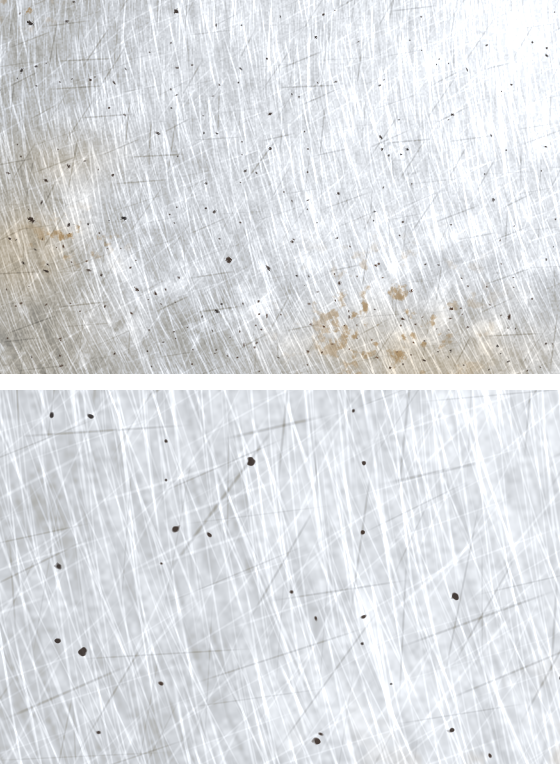
Top: the whole. Bottom: its middle third, enlarged.
A Shadertoy shader for this texture:

```glsl
// Worn, brushed pale metal sheet with scratches, tan stains, rust and dark pits.

float hash(vec2 p) {
    vec3 q = fract(p.xyx * 0.1031);
    q += dot(q, q.yzx + 33.33);
    return fract((q.x + q.y) * q.z);
}

float noise(vec2 p) {
    vec2 i = floor(p), f = fract(p);
    f = f * f * (3.0 - 2.0 * f);
    vec2 e = vec2(0.0, 1.0);
    return mix(mix(hash(i), hash(i + e.yx), f.x),
               mix(hash(i + e.xy), hash(i + e.yy), f.x), f.y);
}

float fbm(vec2 p) {
    float sum = 0.0, amp = 0.53;
    for (int i = 0; i < 4; i++) {
        sum += amp * noise(p);
        p = mat2(1.6, 1.2, -1.2, 1.6) * p + 7.3;
        amp *= 0.5;
    }
    return sum;
}

float blob(vec2 p, vec2 center, vec2 radius) {
    vec2 d = (p - center) / radius;
    return exp(-dot(d, d));
}

vec2 rotate(vec2 p, float a) {
    float c = cos(a), s = sin(a);
    return vec2(c * p.x - s * p.y, s * p.x + c * p.y);
}

// One tapered hairline per staggered cell, running along the rotated y axis
float scratches(vec2 p, float angle, vec2 cell, float seed, float px) {
    vec2 g = (rotate(p, angle) + seed) / cell;
    g.y += 7.0 * hash(vec2(floor(g.x), seed));
    vec2 id = floor(g) + seed * 17.0, f = fract(g);
    float a = hash(id), b = hash(id + 31.7), c = hash(id + 67.1);
    float center = mix(0.25, 0.75, a) + 0.4 * (b - 0.5) * (f.y - 0.5);
    float width = mix(0.0005, 0.0016, c * c * c);
    float d = abs(f.x - center) * cell.x;
    float line = (1.0 - smoothstep(0.0, width + px, d)) * min(1.0, 2.0 * width / px);
    float taper = smoothstep(0.0, 0.25, f.y) * (1.0 - smoothstep(0.35 + 0.4 * b, 0.6 + 0.4 * b, f.y));
    return line * taper * (0.3 + 0.7 * c);
}

// Irregular pits, one candidate per cell
float pits(vec2 p, float cell, float chance, float radius, float px) {
    vec2 id = floor(p / cell), f = fract(p / cell);
    float a = hash(id + 3.1), b = hash(id + 47.9), c = hash(id + 91.3);
    vec2 d = rotate((f - mix(vec2(0.2), vec2(0.8), vec2(a, b))) * cell, 6.3 * c);
    d.x *= mix(0.5, 1.0, b);
    float r = radius * mix(0.35, 1.0, a * a);
    float edge = length(d) + r * (noise(p * 300.0) - 0.5);
    return step(hash(id + 13.7), chance) * (1.0 - smoothstep(r - px, r + px, edge));
}

void mainImage(out vec4 fragColor, in vec2 fragCoord) {
    vec2 p = fragCoord / iResolution.y;
    float px = 1.0 / iResolution.y;
    float cloud = fbm(p * 3.0 + 4.0), mottle = fbm(p * 13.0 + 20.0), grit = fbm(p * 45.0);

    // Broad light and shade
    float light = 0.715 + 0.155 * smoothstep(0.0, 0.85, p.x + 0.7 * (cloud - 0.5));
    light -= 0.10 * (1.0 - smoothstep(0.0, 0.42, p.y + 0.3 * (mottle - 0.5)));
    light += 0.14 * blob(p, vec2(1.5, 0.92), vec2(0.3, 0.35));
    light += 0.03 * blob(p, vec2(1.1, 0.6), vec2(0.5, 0.35));
    light += 0.12 * blob(p, vec2(0.21, 0.44), vec2(0.07, 0.08)) * smoothstep(0.3, 0.6, mottle);
    light += 0.12 * (mottle - 0.5) + 0.09 * (grit - 0.5);

    // Pale worn flakes and grey smudged cracks
    float low = 1.0 - smoothstep(0.15, 0.6, p.y);
    light += 0.10 * low * smoothstep(0.55, 0.72, fbm(p * 17.0 + 51.0));
    float ridge = 1.0 - smoothstep(0.0, 0.025, abs(fbm(p * 5.0 + 80.0) - 0.5));
    light -= 0.11 * ridge * smoothstep(0.52, 0.7, fbm(p * 9.0 + 33.0)) * smoothstep(0.35, 0.65, grit);

    // Brushed grain, steep at the top and leaning further below
    vec2 brushed = vec2(p.x + 0.55 * p.y - 0.22 * p.y * p.y, p.y);
    light += 0.085 * (noise(brushed * vec2(230.0, 14.0)) - 0.5);
    light += 0.05 * (noise(brushed * vec2(90.0, 6.0)) - 0.5);
    light += 0.085 * (noise(p * 210.0) - 0.5);

    // Bright strokes with the grain, then cross strokes and dark hairlines
    float bright = 0.0, crossing = 0.0, dark = 0.0;
    for (int i = 0; i < 14; i++) {
        float k = float(i), h = hash(vec2(k, 5.0));
        vec2 cell = vec2(mix(0.018, 0.06, h), mix(0.12, 0.45, hash(vec2(k, 9.0))));
        bright += scratches(brushed, 0.4 * (hash(vec2(k, 2.0)) - 0.5), cell, k + 1.3, px);
    }
    for (int i = 0; i < 5; i++) {
        float k = float(i);
        crossing += scratches(p, 0.45 + 0.2 * k, vec2(0.04, 0.2), k + 21.7, px);
        dark += scratches(p, 2.3 * hash(vec2(k, 41.0)) - 0.6, vec2(0.09, 0.18), k + 35.1, px);
    }
    light += 0.12 * min(bright, 1.5) + 0.07 * crossing - 0.13 * dark;

    // Warm stains and cool metal tint
    float stain = blob(p, vec2(0.04, 0.35), vec2(0.16, 0.13))
                + blob(p, vec2(1.13, 0.02), vec2(0.32, 0.14))
                + 0.5 * blob(p, vec2(0.16, 0.57), vec2(0.16, 0.08))
                + 0.4 * blob(p, vec2(0.1, 0.06), vec2(0.25, 0.2));
    stain = clamp(stain * (0.45 + 1.1 * mottle), 0.0, 1.0);
    light -= 0.045 * stain;
    vec3 warmGrey = vec3(1.0, 1.0, 0.98), coolSilver = vec3(0.982, 1.0, 1.024);
    vec3 color = light * mix(warmGrey, coolSilver, smoothstep(0.65, 0.82, light));
    color *= mix(vec3(1.0), vec3(1.03, 0.975, 0.89), stain);

    // Rust bloom and speckle
    float rustZone = blob(p, vec2(1.04, 0.13), vec2(0.2, 0.16))
                   + blob(p, vec2(0.2, 0.36), vec2(0.1, 0.06))
                   + blob(p, vec2(0.07, 0.98), vec2(0.06, 0.05));
    float rust = smoothstep(0.58, 0.78, fbm(p * 38.0 + 11.0) + 0.12 * (mottle - 0.5)) * min(rustZone, 1.0);
    color = mix(color, vec3(0.58, 0.43, 0.23), 0.75 * rust);

    // Dark pits, denser around the rust
    float crowd = min(rustZone + 0.3 * low, 1.0);
    float pit = pits(p, 0.035, 0.08 + 0.3 * crowd, 0.0024, px);
    pit = max(pit, pits(p + 3.7, 0.06, 0.16 + 0.25 * crowd, 0.0036, px));
    pit = max(pit, pits(p + 8.2, 0.13, 0.22, 0.0058, px));
    vec3 pitColor = mix(vec3(0.12, 0.11, 0.11), vec3(0.34, 0.2, 0.11), noise(p * 12.0) * (0.4 + 0.6 * crowd));
    color = mix(color, pitColor, 0.85 * pit);

    fragColor = vec4(clamp(color, 0.0, 1.0), 1.0);
}
```
